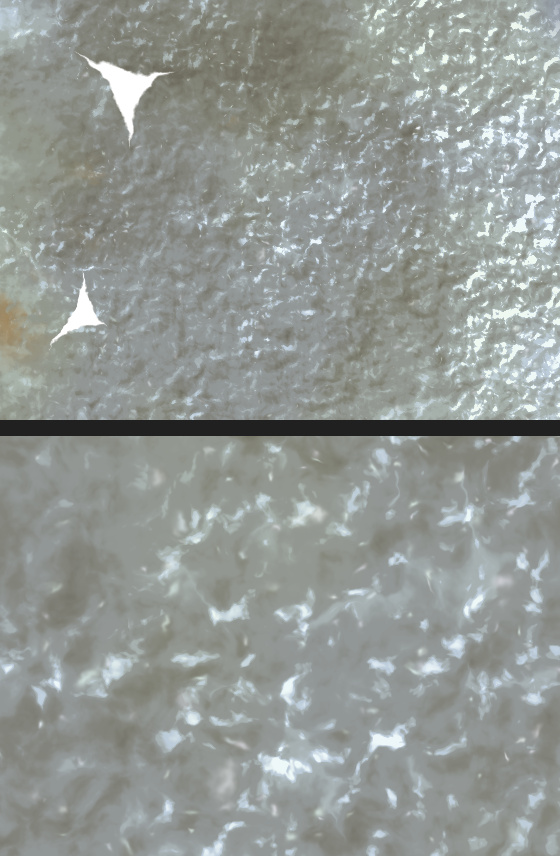
Top, the full canvas; bottom, a detail of the centre.
Give the GLSL for this texture, as a Shadertoy shader.

```glsl
// Rough translucent mineral under a microscope: grey-brown core, pale crystalline rim, bright glints.

const vec3 SHADOW = vec3(0.43, 0.42, 0.38);
const vec3 UMBER  = vec3(0.51, 0.515, 0.485);
const vec3 GREY   = vec3(0.57, 0.59, 0.59);
const vec3 PALE   = vec3(0.65, 0.69, 0.70);
const vec3 ICE    = vec3(0.74, 0.80, 0.86);
const vec3 WHITE  = vec3(0.93, 0.97, 0.98);
const vec3 RUST   = vec3(0.62, 0.50, 0.32);
const vec3 KHAKI_TINT = vec3(1.01, 1.01, 0.94);

const float CORE_TONE = 0.30;
const float RIM_TONE = 0.31;
const float CLOUD_SCALE = 6.0;
const float RELIEF_SCALE = 20.0;
const float RELIEF_DEPTH = 0.75;
const float GRAIN_SCALE = 48.0;
const float GRAIN_DEPTH = 0.42;
const float GLINT_STRENGTH = 0.9;

float hash(vec2 p) {
    vec3 q = fract(vec3(p.xyx) * 0.1031);
    q += dot(q, q.yzx + 33.33);
    return fract((q.x + q.y) * q.z);
}

float noise(vec2 p) {
    vec2 i = floor(p), f = fract(p);
    f = f * f * (3.0 - 2.0 * f);
    return mix(mix(hash(i), hash(i + vec2(1, 0)), f.x),
               mix(hash(i + vec2(0, 1)), hash(i + vec2(1, 1)), f.x), f.y);
}

mat2 rotation(float a) {
    return mat2(cos(a), sin(a), -sin(a), cos(a));
}

float fbm(vec2 p) {
    float sum = 0.0, amp = 0.5;
    for (int i = 0; i < 4; i++) {
        sum += amp * noise(p);
        p = rotation(0.65) * p * 2.03 + 17.3;
        amp *= 0.5;
    }
    return sum / 0.9375;
}

float blob(vec2 p, vec2 centre, vec2 size) {
    vec2 d = (p - centre) / size;
    return exp(-dot(d, d));
}

float cross2(vec2 a, vec2 b) { return a.x * b.y - a.y * b.x; }

// Triangle with hollow sides, from barycentric weights
float shard(vec2 p, vec2 a, vec2 b, vec2 c) {
    float area = cross2(b - a, c - a);
    vec3 w = vec3(cross2(b - p, c - p), cross2(c - p, a - p), 0.0) / area;
    w.z = 1.0 - w.x - w.y;
    vec3 k = max(w, 0.0);
    vec3 inside = w - 0.7 * k.yzx * k.zxy;
    return smoothstep(-0.02, 0.03, min(inside.x, min(inside.y, inside.z)));
}

// Sparse tilted flecks with a faint iridescence
vec3 glints(vec2 p, float density) {
    vec3 sum = vec3(0.0);
    float scale = 24.0;
    for (int k = 0; k < 4; k++) {
        vec2 q = rotation(0.7 * float(k) + 0.3) * p * scale + 31.0 * float(k);
        vec2 id = floor(q);
        vec2 centre = 0.35 + 0.3 * vec2(hash(id + 11.1), hash(id + 23.9));
        vec2 d = rotation(6.283 * hash(id + 41.3)) * (fract(q) - centre);
        d /= vec2(0.16, 0.08 + 0.07 * hash(id + 3.1));
        vec3 tint = 0.95 + 0.06 * cos(6.283 * (hash(id + 71.0) + vec3(0.0, 0.4, 0.75)));
        sum += tint * exp(-dot(d, d)) * step(hash(id + 5.7), density) * (0.3 + 0.7 * hash(id + 9.2));
        scale *= 1.4;
    }
    return sum;
}

vec3 mineralRamp(float t) {
    vec3 c = mix(SHADOW, UMBER, clamp(t / 0.22, 0.0, 1.0));
    c = mix(c, GREY, smoothstep(0.22, 0.42, t));
    c = mix(c, PALE, smoothstep(0.44, 0.66, t));
    c = mix(c, ICE, smoothstep(0.68, 0.86, t));
    return mix(c, WHITE, smoothstep(0.88, 1.12, t));
}

void mainImage(out vec4 fragColor, in vec2 fragCoord) {
    vec2 p = fragCoord / iResolution.xy * vec2(4.0 / 3.0, 1.0);
    vec2 bend = vec2(fbm(p * 5.0), fbm(p * 5.0 + 40.0)) - 0.5;
    vec2 crumple = vec2(fbm(p * 32.0), fbm(p * 32.0 + 60.0)) - 0.5;
    vec2 q = p + 0.12 * bend + 0.03 * crumple;

    // Broad zones: pale rim on the right, cloudy left side, brown top
    float rim = smoothstep(0.98, 1.2, p.x + 0.3 * smoothstep(0.6, 1.0, p.y) + 0.25 * bend.x);
    float left = smoothstep(0.32, 0.02, p.x + 0.4 * bend.y) * smoothstep(0.95, 0.6, p.y);
    float heart = blob(p, vec2(0.68, 0.5), vec2(0.16, 0.17));
    float crown = blob(p, vec2(0.64, 0.87), vec2(0.42, 0.2));
    float corner = blob(q, vec2(0.02, 0.95), vec2(0.12, 0.08));
    float tone = CORE_TONE + RIM_TONE * rim + 0.2 * left + 0.1 * heart + 0.5 * corner - 0.12 * crown;
    tone += 0.08 * smoothstep(0.45, 0.0, p.y) + 0.2 * blob(p, vec2(0.95, 0.02), vec2(0.16, 0.07));

    // Clouds, crumpled relief lit from the upper left, and fine grain
    vec2 r = q * RELIEF_SCALE;
    float relief = fbm(r) - fbm(r + vec2(-0.17, 0.22));
    vec2 g = (p + 0.02 * crumple) * GRAIN_SCALE;
    float grain = fbm(g) - fbm(g + vec2(-0.35, 0.45));
    float rough = 0.75 + 0.5 * rim + 0.25 * smoothstep(0.6, 0.2, p.y) - 0.35 * left - 0.2 * crown;
    tone += 0.36 * (fbm(q * CLOUD_SCALE) - 0.5) + 0.22 * (fbm(p * 36.0 + 9.0) - 0.5);
    tone += rough * (RELIEF_DEPTH * relief + GRAIN_DEPTH * grain);

    // Broken veins, lit facets and glints gather in patches
    float patches = smoothstep(0.48, 0.66, fbm(p * 4.5 + 13.0) + 0.1 * heart);
    float vein = pow(1.0 - abs(2.0 * noise(q * 14.0 + 80.0) - 1.0), 10.0);
    tone += 0.3 * vein * patches * smoothstep(0.4, 0.65, noise(p * 40.0));
    float lively = clamp(0.2 + 0.5 * patches + 0.6 * rim - 0.3 * left - 0.2 * crown, 0.0, 1.0);
    float facet = smoothstep(0.16, 0.4, grain + 0.8 * relief + 0.1 * lively);
    tone += 0.65 * facet * lively;
    vec3 sparkle = glints(p + 0.03 * crumple, 0.02 + 0.15 * lively);

    vec3 col = mineralRamp(tone);
    float khaki = 0.6 * smoothstep(0.45, 0.65, fbm(p * 3.0 + 5.0)) + 0.6 * left + 0.6 * crown;
    col *= mix(vec3(1.0), KHAKI_TINT, min(khaki, 1.0));
    col = mix(col, WHITE, clamp(sparkle * GLINT_STRENGTH * (0.4 + 0.6 * lively), 0.0, 1.0));

    // Rust stains
    float stain = blob(p, vec2(0.03, 0.24), vec2(0.08, 0.09)) + 0.5 * blob(p, vec2(0.22, 0.52), vec2(0.05, 0.1))
                + 0.5 * blob(p, vec2(0.54, 0.72), vec2(0.03, 0.02));
    col = mix(col, RUST, 0.8 * min(stain, 1.0) * smoothstep(0.45, 0.7, fbm(q * 20.0 + 3.0)));

    // Two overexposed shards
    vec2 s = p + 0.04 * bend + 0.025 * crumple;
    float upper = shard(s, vec2(0.18, 0.87), vec2(0.42, 0.83), vec2(0.305, 0.66));
    float lower = shard(s, vec2(0.115, 0.17), vec2(0.25, 0.22), vec2(0.21, 0.37));
    col = mix(col, vec3(1.0), max(upper, lower));

    // Dim upper right corner
    col = mix(col, vec3(0.55, 0.58, 0.64), 0.8 * blob(p, vec2(1.34, 1.0), vec2(0.06, 0.09)));
    fragColor = vec4(clamp(col, 0.0, 1.0), 1.0);
}
```
